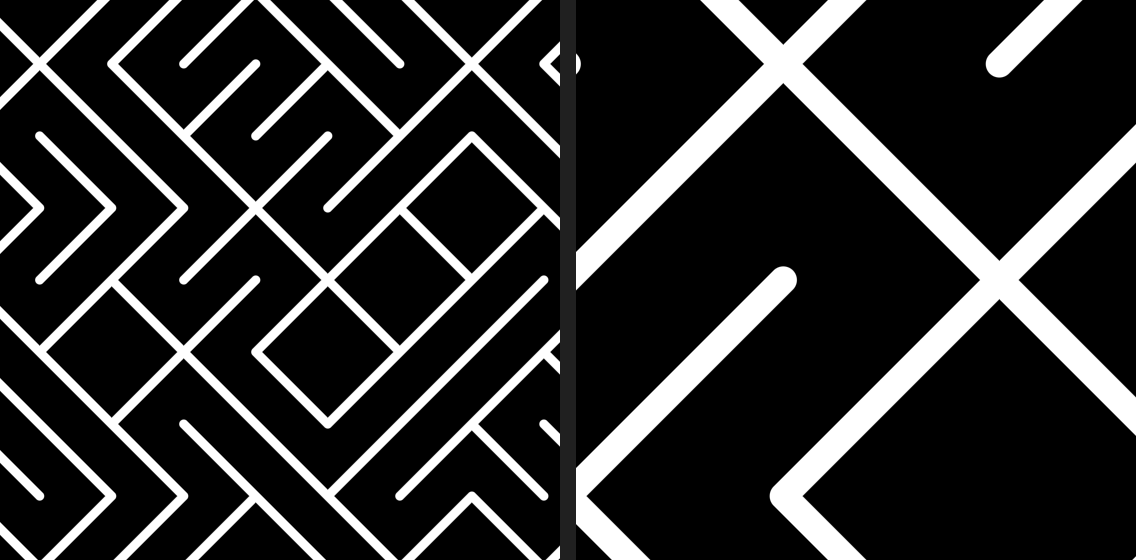
Left, the full canvas; right, a detail of the centre.
Write a Shadertoy shader that draws this pattern.

```glsl
const float CELLS = 7.775;                 // cells across the canvas height
const vec2 GRID_SHIFT = vec2(0.449, 0.1125);
const float HALF_WIDTH = 0.063;            // stroke radius in cells
const float RISING_SHARE = 0.53;
const vec3 BACKGROUND = vec3(0.0);
const vec3 STROKE = vec3(1.0);

// Integer hash of a cell, from 0 to 1
float hashCell(ivec2 cell) {
    uvec2 q = uvec2(cell + 64) * uvec2(1597u, 3812u);
    uint h = (q.x ^ q.y) * 747796u + 2891u;
    h = (h ^ (h >> 15)) * 73244475u;
    h ^= h >> 16;
    return float(h & 65535u) / 65536.0;
}

float segmentDistance(vec2 p, vec2 a, vec2 b) {
    vec2 ap = p - a;
    vec2 ab = b - a;
    return length(ap - ab * clamp(dot(ap, ab) / dot(ab, ab), 0.0, 1.0));
}

// Distance to the one diagonal drawn in a cell
float diagonalDistance(vec2 p, vec2 cell, float risingShare) {
    float rising = step(hashCell(ivec2(cell)), risingShare);
    vec2 start = vec2(0.0, 1.0 - rising);
    vec2 end = vec2(1.0, rising);
    return segmentDistance(p - cell, start, end);
}

// Neighbours are included so round caps cross cell borders
float mazeDistance(vec2 p, float risingShare) {
    vec2 home = floor(p);
    float nearest = 2.0;
    for (int y = -1; y <= 1; y++) {
        for (int x = -1; x <= 1; x++) {
            vec2 cell = home + vec2(x, y);
            nearest = min(nearest, diagonalDistance(p, cell, risingShare));
        }
    }
    return nearest;
}

void mainImage(out vec4 fragColor, in vec2 fragCoord) {
    float pixel = CELLS / iResolution.y;
    vec2 p = fragCoord * pixel + GRID_SHIFT;

    float edge = mazeDistance(p, RISING_SHARE) - HALF_WIDTH;
    float coverage = 1.0 - smoothstep(-0.75 * pixel, 0.75 * pixel, edge);

    fragColor = vec4(mix(BACKGROUND, STROKE, coverage), 1.0);
}
```
